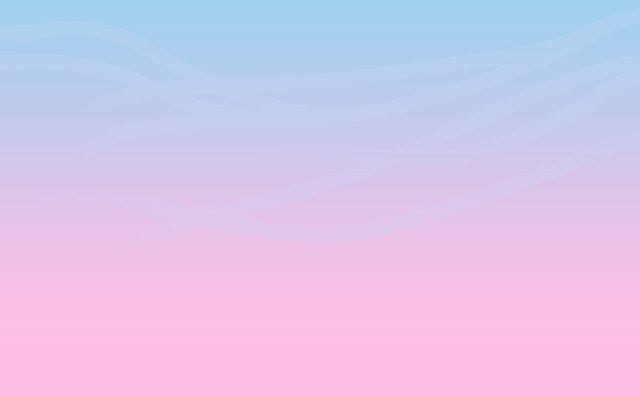
This background is drawn by a Shadertoy shader. Its source:

```glsl
// Pastel sky fading from blue to pink, crossed by faint flowing ribbons.

#define SKY_BLUE      vec3(0.630, 0.818, 0.937)
#define SKY_PINK      vec3(0.998, 0.745, 0.902)
#define RIBBON_TINT   vec3(0.800, 0.840, 0.970)
#define RIBBON_ALPHA  0.22
#define RIBBON_RADIUS 0.019
#define EDGE_SOFTNESS 0.003
#define FADE_START    -0.20
#define FADE_END      0.92

// Catmull-Rom segment: returns value and derivative at t.
vec2 spline(float a, float b, float c, float d, float t) {
    float k1 = 0.5 * (c - a);
    float k2 = a - 2.5 * b + 2.0 * c - 0.5 * d;
    float k3 = 0.5 * (d - a) + 1.5 * (b - c);
    return vec2(b + t * (k1 + t * (k2 + t * k3)),
                k1 + t * (2.0 * k2 + 3.0 * t * k3));
}

// Coverage of a ribbon through seven evenly spaced depths.
// span holds the start and end in x; fade holds the length of each tapered end.
float ribbon(vec2 p, float aspect, vec2 span, vec2 fade, float depth[7]) {
    float s = clamp((p.x - span.x) / (span.y - span.x), 0.0, 1.0) * 6.0;
    int i = min(int(s), 5);
    vec2 curve = spline(depth[max(i - 1, 0)], depth[i], depth[i + 1],
                        depth[min(i + 2, 6)], s - float(i));

    // Divide by the slope length for an even perpendicular width.
    float slope = curve.y * 6.0 / ((span.y - span.x) * aspect);
    float dist = abs(p.y - curve.x) / sqrt(1.0 + slope * slope);
    float body = 1.0 - smoothstep(RIBBON_RADIUS - EDGE_SOFTNESS,
                                  RIBBON_RADIUS + EDGE_SOFTNESS, dist);

    vec2 ends = clamp(vec2(p.x - span.x, span.y - p.x) / max(fade, vec2(1e-4)), 0.0, 1.0);
    return body * ends.x * ends.y;
}

// Union of all ribbons, so crossings stay even.
float ribbons(vec2 p, float aspect) {
    // Upper sweep and the strands that join it
    float m = ribbon(p, aspect, vec2(-0.001, 1.001), vec2(0.0),
        float[7](0.085, 0.080, 0.212, 0.290, 0.250, 0.157, 0.038));
    m = max(m, ribbon(p, aspect, vec2(-0.001, 0.586), vec2(0.0, 0.08),
        float[7](0.157, 0.157, 0.193, 0.261, 0.297, 0.303, 0.286)));
    m = max(m, ribbon(p, aspect, vec2(0.110, 1.001), vec2(0.09, 0.0),
        float[7](0.269, 0.225, 0.212, 0.197, 0.163, 0.123, 0.038)));
    m = max(m, ribbon(p, aspect, vec2(0.105, 0.586), vec2(0.07, 0.08),
        float[7](0.396, 0.339, 0.314, 0.305, 0.303, 0.301, 0.284)));

    // Lower strands rising to the right
    m = max(m, ribbon(p, aspect, vec2(0.170, 1.001), vec2(0.15, 0.0),
        float[7](0.621, 0.555, 0.494, 0.419, 0.318, 0.222, 0.155)));
    m = max(m, ribbon(p, aspect, vec2(0.390, 1.001), vec2(0.22, 0.0),
        float[7](0.388, 0.383, 0.396, 0.398, 0.356, 0.280, 0.186)));
    m = max(m, ribbon(p, aspect, vec2(0.052, 1.001), vec2(0.22, 0.0),
        float[7](0.487, 0.513, 0.570, 0.593, 0.532, 0.443, 0.350)));
    return m;
}

void mainImage(out vec4 fragColor, in vec2 fragCoord) {
    vec2 p = fragCoord / iResolution.xy;
    p.y = 1.0 - p.y; // depth below the top edge
    float aspect = iResolution.x / iResolution.y;

    // Sky gradient, rescaled so the top edge is pure blue
    float top = smoothstep(FADE_START, FADE_END, 0.0);
    float pinkness = (smoothstep(FADE_START, FADE_END, p.y) - top) / (1.0 - top);
    vec3 color = mix(SKY_BLUE, SKY_PINK, pinkness);

    // Translucent ribbons
    color = mix(color, RIBBON_TINT, RIBBON_ALPHA * ribbons(p, aspect));
    fragColor = vec4(color, 1.0);
}
```
